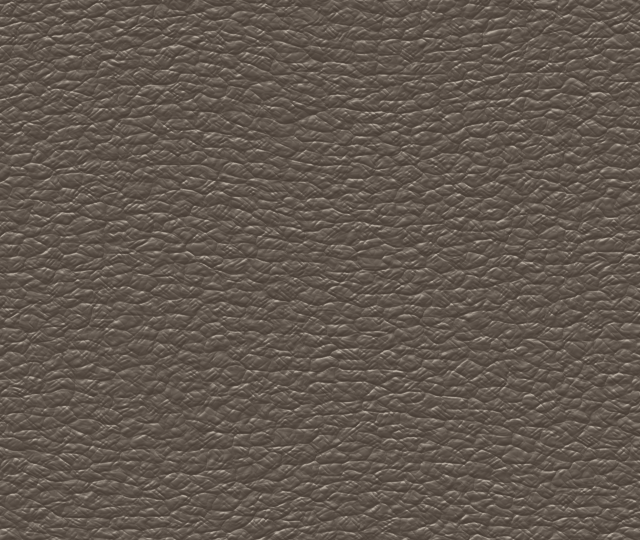
Give the GLSL for this texture, as a WebGL 1 fragment shader.

```glsl
precision highp float;
// Grained brown-grey leather: domed pebbles with fine crossing creases, lit from above.

uniform vec2 u_resolution;

#define DARK vec3(0.25, 0.21, 0.18)
#define LIGHT vec3(0.53, 0.49, 0.45)
#define PEBBLES vec2(25.0, 46.0)   // pebbles per canvas height
#define CREASES vec2(62.0, 150.0)  // creases per canvas height, along and across
#define CREASE_DEPTH 0.72
#define WRINKLE_DEPTH 0.22
#define LIGHT_STEP vec2(-0.0006, 0.0026)
#define RELIEF 4.6                 // strength of the slope shading
#define GROOVE_SHADE 0.3
#define BASE_TONE 0.42

vec2 hash2(vec2 p) {
  vec3 q = fract(vec3(p.xyx) * vec3(0.1031, 0.1030, 0.0973));
  q += dot(q, q.yzx + 33.33);
  return fract((q.xx + q.yz) * q.zy);
}

float noise(vec2 p) {
  vec2 i = floor(p);
  vec2 f = fract(p);
  f = f * f * (3.0 - 2.0 * f);
  float low = mix(hash2(i).x, hash2(i + vec2(1.0, 0.0)).x, f.x);
  float high = mix(hash2(i + vec2(0.0, 1.0)).x, hash2(i + vec2(1.0, 1.0)).x, f.x);
  return mix(low, high, f.y);
}

vec2 noise2(vec2 p) {
  return vec2(noise(p), noise(p + vec2(37.2, 91.7))) - 0.5;
}

// Domed cells: low in the grooves, highest at the cell centres
float pebbles(vec2 p) {
  vec2 cell = floor(p);
  vec2 f = fract(p);
  float nearest = 8.0;
  float second = 8.0;
  for (int y = -1; y <= 1; y++) {
    for (int x = -1; x <= 1; x++) {
      vec2 offset = vec2(float(x), float(y));
      float d = length(offset + 0.1 + 0.8 * hash2(cell + offset) - f);
      second = min(second, max(nearest, d));
      nearest = min(nearest, d);
    }
  }
  float rim = 1.0 - exp(-3.0 * (second - nearest));
  float dome = 1.0 - nearest * nearest;
  return 0.5 * rim + 0.75 * dome;
}

// Ridged noise stretched along one slanted direction
float creases(vec2 p, float angle) {
  float c = cos(angle);
  float s = sin(angle);
  vec2 along = vec2(c * p.x + s * p.y, c * p.y - s * p.x);
  return abs(2.0 * noise(along * CREASES + 200.0) - 1.0);
}

float pebbleHeight(vec2 p) {
  // Slow drift of the grain direction, then ragged outlines
  p += 0.07 * noise2(p * 2.6 + 5.0);
  vec2 q = p * PEBBLES + 50.0;
  q += 0.5 * noise2(q * 1.4);
  return pebbles(q) + WRINKLE_DEPTH * pebbles(q * 2.1 + 17.0);
}

float creaseHeight(vec2 p) {
  p += 0.01 * noise2(p * 24.0 + 9.0);
  return 0.5 * CREASE_DEPTH * (creases(p, 0.65) + creases(p, -0.65));
}

vec3 leather(vec2 p) {
  float pebble = pebbleHeight(p);
  float here = pebble + creaseHeight(p);
  vec2 ahead = p + LIGHT_STEP;
  float drop = here - pebbleHeight(ahead) - creaseHeight(ahead);
  float shade = RELIEF * drop + GROOVE_SHADE * (pebble - 1.1);
  // Deep tones are compressed, lit crests stretched
  float tone = BASE_TONE * exp(0.62 * clamp(shade, -2.5, 2.2));
  return mix(DARK, LIGHT, tone);
}

void main() {
  // Four samples per pixel smooth the edges
  vec3 color = vec3(0.0);
  for (int y = 0; y < 2; y++) {
    for (int x = 0; x < 2; x++) {
      vec2 offset = 0.5 * vec2(float(x), float(y)) - 0.25;
      color += leather((gl_FragCoord.xy + offset) / u_resolution.y);
    }
  }
  gl_FragColor = vec4(0.25 * color, 1.0);
}
```
